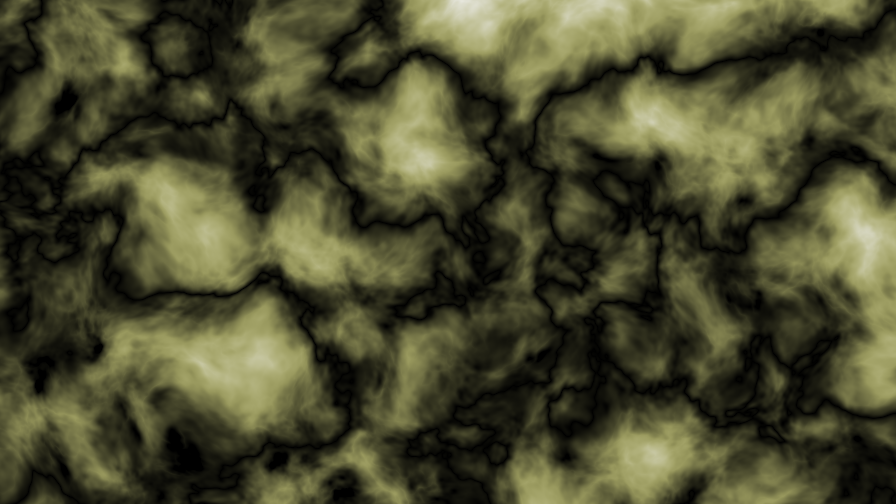
This texture is drawn by a WebGL 2 fragment shader. Its source:

```glsl
#version 300 es
precision highp float;

#define CLOUD_SCALE 2.1      // large cells per canvas height
#define CLOUD_GAIN 1.9       // contrast of the folded clouds
#define CLOUD_OCTAVES 6
#define VEIN_SCALE 3.4       // filament cells per canvas height
#define VEIN_GAIN 0.75       // contrast of the bright filaments
#define VEIN_LAYERS 3
#define VEIN_OCTAVES 4
#define WARP 0.07            // strength of the curling
#define TONE 0.8             // below one lifts the shadows
#define OLIVE vec3(1.0, 1.0, 0.61)
#define PALE vec3(1.0, 1.0, 0.97)

uniform vec2 u_resolution;
out vec4 fragColor;

const mat2 TURN = mat2(0.8, 0.6, -0.6, 0.8);

// Integer hash giving a gradient in [-1, 1] per axis
vec2 hashGradient(vec2 cell) {
    uvec2 h = uvec2(ivec2(cell)) * 1664525u + 1013904223u;
    h.x += h.y * 1664525u;
    h.y += h.x * 1664525u;
    h ^= h >> 16u;
    h.x += h.y * 1664525u;
    h.y += h.x * 1664525u;
    h ^= h >> 16u;
    return vec2(h & 0xffffu) / 32767.5 - 1.0;
}

float gradientNoise(vec2 p) {
    vec2 cell = floor(p);
    vec2 f = p - cell;
    vec2 u = f * f * f * (f * (f * 6.0 - 15.0) + 10.0);
    vec2 e = vec2(1.0, 0.0);
    float a = dot(hashGradient(cell), f);
    float b = dot(hashGradient(cell + e.xy), f - e.xy);
    float c = dot(hashGradient(cell + e.yx), f - e.yx);
    float d = dot(hashGradient(cell + e.xx), f - e.xx);
    return mix(mix(a, b, u.x), mix(c, d, u.x), u.y);
}

// Signed fractal noise; its zero contours are crinkled lines
float fractalNoise(vec2 p, int octaves) {
    float sum = 0.0, amplitude = 1.0;
    for (int i = 0; i < octaves; i++) {
        sum += amplitude * gradientNoise(p);
        p = TURN * p * 2.03 + vec2(17.3, 9.1);
        amplitude *= 0.5;
    }
    return sum;
}

// Layers of crinkled bright crests, each finer than the last
float veins(vec2 p) {
    float sum = 0.0, amplitude = 1.0;
    for (int i = 0; i < VEIN_LAYERS; i++) {
        sum += amplitude * (0.17 - abs(fractalNoise(p, VEIN_OCTAVES)));
        p = TURN * p * 1.9 + vec2(5.7, 23.9);
        amplitude *= 0.65;
    }
    return sum;
}

vec2 curl(vec2 p) {
    return vec2(gradientNoise(p + 31.4), gradientNoise(p - 47.2));
}

void main() {
    vec2 p = gl_FragCoord.xy / u_resolution.y;

    // Curl the domain at two sizes
    p += WARP * curl(p * 4.0);
    p += 0.4 * WARP * curl(p * 9.0);

    // Fold the clouds, then lay filaments outside the creases
    float level = abs(CLOUD_GAIN * fractalNoise(TURN * p * CLOUD_SCALE + 3.6, CLOUD_OCTAVES));
    level += VEIN_GAIN * veins(p * VEIN_SCALE + 11.2) * smoothstep(0.0, 0.3, level);

    // Lift the shadows and compress the highlights
    level = 0.9 * pow(max(level, 0.0), TONE);
    level -= 0.45 * max(level - 0.6, 0.0);

    // Olive ramp that pales towards white
    vec3 tint = mix(OLIVE, PALE, smoothstep(0.57, 0.95, level));
    fragColor = vec4(clamp(level * tint, 0.0, 1.0), 1.0);
}
```
